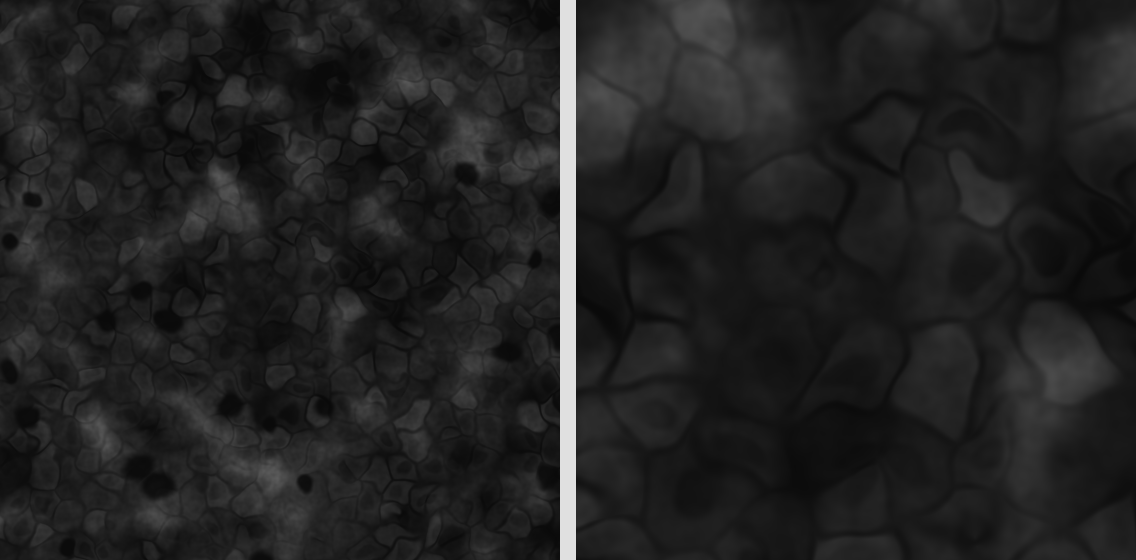
Left: the whole. Right: its middle third, enlarged.
This texture is drawn by a Shadertoy shader. Its source:

```glsl
// Dim grey fluorescence micrograph of crowded, softly focused cells with dark nuclei.

vec2 hash2(vec2 p) {
    vec3 q = fract(p.xyx * vec3(0.1031, 0.1030, 0.0973));
    q += dot(q, q.yzx + 33.33);
    return fract((q.xx + q.yz) * q.zy);
}

float gradientAt(vec2 corner, vec2 offset) {
    return dot(hash2(corner + 71.0) * 2.0 - 1.0, offset);
}

float gradientNoise(vec2 p) {
    vec2 i = floor(p), f = fract(p);
    vec2 u = f * f * f * (f * (f * 6.0 - 15.0) + 10.0);
    vec2 e = vec2(1.0, 0.0);
    float bottom = mix(gradientAt(i, f), gradientAt(i + e, f - e), u.x);
    float top = mix(gradientAt(i + e.yx, f - e.yx), gradientAt(i + 1.0, f - 1.0), u.x);
    return mix(bottom, top, u.y);
}

// Returns nearest elliptical distance, gap to the next cell, blended tone, nucleus depth.
vec4 cellField(vec2 p) {
    vec2 base = floor(p);
    float nearest = 9.0, second = 9.0, total = 0.0;
    vec2 traits = vec2(0.0);
    for (int y = -2; y <= 2; y++) {
        for (int x = -2; x <= 2; x++) {
            vec2 id = base + vec2(x, y);
            vec2 shape = hash2(id + 19.0);
            vec2 toCell = p - id - hash2(id);
            float angle = shape.x * 6.2832;
            float c = cos(angle), s = sin(angle);
            vec2 local = vec2(c * toCell.x + s * toCell.y, c * toCell.y - s * toCell.x);
            float d = length(local * vec2(0.85, 1.2)) / mix(0.8, 1.2, shape.y);
            second = min(second, max(nearest, d));
            nearest = min(nearest, d);
            float weight = exp(-16.0 * d);
            traits += weight * hash2(id + 47.0);
            total += weight;
        }
    }
    return vec4(nearest, second - nearest, traits / total);
}

// Scattered round voids, 1 inside and 0 outside.
float voids(vec2 p) {
    vec2 base = floor(p);
    float cover = 0.0;
    for (int y = -1; y <= 1; y++) {
        for (int x = -1; x <= 1; x++) {
            vec2 id = base + vec2(x, y);
            vec2 traits = hash2(id + 131.0);
            float radius = mix(0.1, 0.21, traits.y);
            float d = length(p - id - hash2(id + 89.0));
            float present = step(traits.x, 0.45);
            cover = max(cover, present * (1.0 - smoothstep(radius * 0.6, radius * 1.25, d)));
        }
    }
    return cover;
}

void mainImage(out vec4 fragColor, in vec2 fragCoord) {
    vec2 uv = fragCoord / iResolution.y;
    vec2 bend = vec2(gradientNoise(uv * 26.0), gradientNoise(uv * 26.0 + 40.0));

    // Out-of-focus glow from deeper layers
    float broad = gradientNoise(uv * 3.2 + 5.0);
    float patches = gradientNoise(uv * 9.0 + bend * 0.15 + 13.0)
                  + 0.5 * gradientNoise(uv * 19.0 + 27.0);
    float light = 0.092 + 0.13 * broad + 0.13 * patches;
    light += 0.08 * smoothstep(0.12, 0.55, patches);

    // Cytoplasm, thin dark gaps and nuclei
    vec4 cell = cellField(uv * 21.0 + bend * 0.45);
    float focus = 0.7 + 0.3 * smoothstep(-0.25, 0.25, gradientNoise(uv * 6.0 + 61.0));
    float body = smoothstep(0.0, 0.2, cell.y) * (1.0 - smoothstep(0.45, 0.9, cell.x));
    float nucleus = 1.0 - smoothstep(0.2, 0.36, cell.x);
    light += focus * body * (0.025 + 0.08 * cell.z * cell.z);
    light -= focus * nucleus * mix(0.01, 0.042, cell.w);

    // Faint granules within the tissue
    light *= 1.0 + 0.22 * gradientNoise(uv * 75.0) + 0.12 * gradientNoise(uv * 140.0);

    // Voids and a soft floor that keeps the shadows from clipping
    light *= 1.0 - 0.72 * voids(uv * 7.0 + bend * 0.12);
    float grey = 0.035 + 0.5 * (light - 0.035 + sqrt(pow(light - 0.035, 2.0) + 0.0004));
    fragColor = vec4(vec3(grey), 1.0);
}
```
